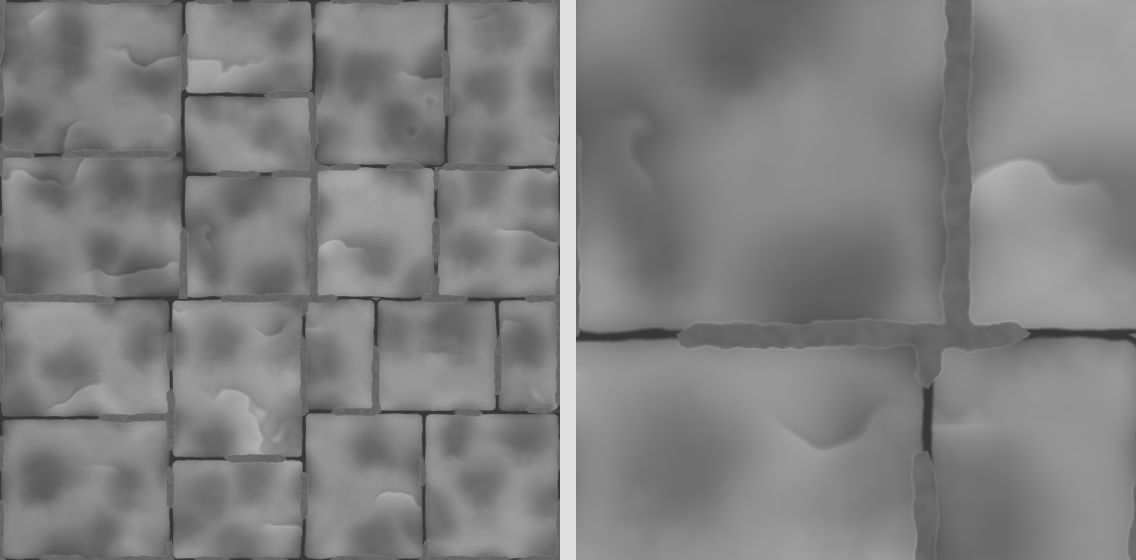
Left: the whole. Right: its middle third, enlarged.
Reproduce this texture map procedurally as a Shadertoy shader.

```glsl
// Seamless grey wall of irregular worn stone blocks with ragged mortar joints.

const float STONE_DARK = 0.405;
const float STONE_LIGHT = 0.575;
const float TONE_SPREAD = 0.035;     // brightness change from stone to stone
const float BLOTCH_SCALE = 8.5;      // blotches across the tile
const float MORTAR_GREY = 0.40;
const float CRACK_GREY = 0.22;
const float MORTAR_HALF = 0.0075;    // half width of a filled joint
const float CRACK_HALF = 0.0028;     // half width of an open joint
const float CORNER = 0.012;
const float EDGE_FADE = 0.008;       // reach of the shade at stone edges
const float CREASES = 5.5;           // chipped layers down the tile
const float FREE_PERIOD = 256.0;     // noise period where no wrap is needed

vec2 hash2(vec2 p) {
    vec3 q = fract(p.xyx * vec3(0.1031, 0.1030, 0.0973));
    q += dot(q, q.yzx + 33.33);
    return fract((q.xx + q.yz) * q.zy);
}

float corner(vec2 cell, vec2 offset, float period) {
    float angle = 6.2832 * hash2(mod(cell, period)).x;
    return dot(vec2(cos(angle), sin(angle)), offset);
}

float gradientNoise(vec2 p, float period) {
    vec2 i = floor(p), f = p - i;
    vec2 u = f * f * f * (f * (f * 6.0 - 15.0) + 10.0);
    vec2 e = vec2(1.0, 0.0);
    float low = mix(corner(i, f, period), corner(i + e, f - e, period), u.x);
    float high = mix(corner(i + e.yx, f - e.yx, period), corner(i + 1.0, f - 1.0, period), u.x);
    return mix(low, high, u.y);
}

float fbm(vec2 p, float period) {
    float sum = 0.0, gain = 0.6;
    for (int k = 0; k < 4; k++) {
        sum += gain * gradientNoise(p, period);
        p *= 2.0;
        period *= 2.0;
        gain *= 0.5;
    }
    return sum;
}

// Soft distance to the nearest scattered blotch centre
float blotchDistance(vec2 p) {
    vec2 i = floor(p), f = p - i;
    float sum = 0.0;
    for (int y = -1; y <= 1; y++)
        for (int x = -1; x <= 1; x++) {
            vec2 g = vec2(x, y);
            sum += exp(-11.0 * length(g + 0.15 + 0.7 * hash2(i + g) - f));
        }
    return -log(sum) / 11.0;
}

// Cuts narrow the box (min, max) to the side that holds p
void cutX(inout vec4 box, vec2 p, float at) {
    if (p.x < at) box.z = min(box.z, at); else box.x = max(box.x, at);
}

void cutY(inout vec4 box, vec2 p, float at) {
    if (p.y < at) box.w = min(box.w, at); else box.y = max(box.y, at);
}

// Block layout, y measured downward
vec4 stoneBox(vec2 p) {
    vec4 box = vec4(0.0, 0.0, 1.0, 1.0);
    cutY(box, p, 0.533);
    bool upper = p.y < 0.533;
    vec2 columns = upper ? vec2(0.328, 0.56) : vec2(0.305, 0.543);
    cutX(box, p, columns.x);
    cutX(box, p, columns.y);
    if (p.x < columns.x) cutY(box, p, upper ? 0.276 : 0.746);
    else if (p.x < columns.y) {
        cutY(box, p, upper ? 0.311 : 0.819);
        if (upper) cutY(box, p, 0.169);
    } else {
        float row = upper ? 0.298 : 0.736;
        bool above = p.y < row;
        cutY(box, p, row);
        if (upper) cutX(box, p, above ? 0.797 : 0.779);
        else cutX(box, p, above ? 0.671 : 0.757);
        if (!upper && above) cutX(box, p, 0.888);
    }
    return box;
}

float stoneShade(vec2 p, vec4 box, float inset) {
    vec2 seed = hash2(floor(box.xy * 97.0) + 5.0);
    vec2 q = p + seed * 9.0;
    float grain = fbm(q * 12.0, FREE_PERIOD);
    vec2 bend = 0.35 * vec2(gradientNoise(q * 9.0, FREE_PERIOD), grain);
    float blotch = smoothstep(0.08, 0.62, blotchDistance(q * BLOTCH_SCALE + bend));
    float shade = mix(STONE_DARK, STONE_LIGHT, blotch) + TONE_SPREAD * (2.0 * seed.y - 1.0);
    shade += 0.06 * grain + 0.05 * gradientNoise(q * 5.0, FREE_PERIOD);

    // Chipped layers: dark above a sharp lip, light below it
    float s = fract(q.y * CREASES + 1.3 * fbm(q * 5.0 + 3.0, FREE_PERIOD));
    float lip = exp(-5.0 * s) * smoothstep(0.0, 0.03, s);
    lip -= 0.7 * exp(-9.0 * (1.0 - s)) * smoothstep(1.0, 0.97, s);
    shade += 0.10 * lip * smoothstep(0.0, 0.3, gradientNoise(q * 6.0 + 7.0, FREE_PERIOD));

    // Worn pale rim, then a dark edge of uneven depth
    float worn = smoothstep(-0.05, 0.3, gradientNoise(q * 11.0, FREE_PERIOD));
    shade += 0.05 * worn * smoothstep(0.05, 0.015, inset);
    return shade - (0.15 + 0.12 * grain) * exp(-max(inset, 0.0) / EDGE_FADE);
}

void mainImage(out vec4 fragColor, in vec2 fragCoord) {
    float px = 1.0 / iResolution.y;
    vec2 uv = fragCoord * px;
    vec2 p = vec2(uv.x, 1.0 - uv.y);
    vec2 wobble = vec2(fbm(p * 12.0, 12.0), fbm(p * 12.0 + 5.0, 12.0));
    vec2 w = fract(p + 0.005 * wobble);

    // Depth inside the rounded block
    vec4 box = stoneBox(w);
    vec2 e = abs(w - 0.5 * (box.xy + box.zw)) - 0.5 * (box.zw - box.xy) + CORNER;
    float inset = CORNER - length(max(e, 0.0)) - min(max(e.x, e.y), 0.0);
    float shade = stoneShade(w, box, inset);

    // Open cracks, filled in places by ragged mortar with a pale lip
    float rough = fbm(p * 48.0, 48.0);
    float crack = CRACK_HALF + 0.002 * rough;
    shade = mix(CRACK_GREY, shade, smoothstep(-0.0015, 0.0015, inset - crack));
    float filled = smoothstep(-0.18, 0.02, gradientNoise(p * 10.0 + 2.0, 10.0));
    float edge = inset - mix(-0.006, MORTAR_HALF, filled) - 0.005 * rough;
    float mortar = MORTAR_GREY + 0.06 * rough + 0.03 * gradientNoise(p * 120.0, 120.0);
    shade = mix(mortar, shade, smoothstep(-px, px, edge));
    shade += 0.05 * filled * smoothstep(0.0012 + px, 0.0, abs(edge));
    fragColor = vec4(vec3(clamp(shade, 0.0, 1.0)), 1.0);
}
```
